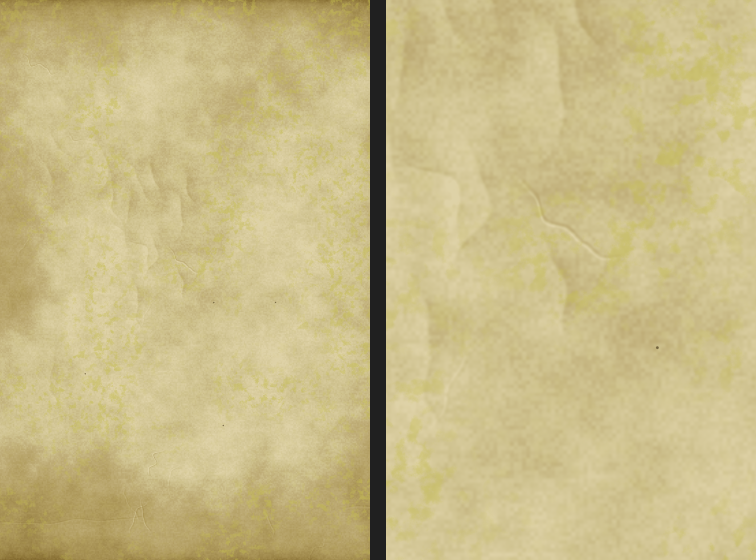
Left, the full canvas; right, a detail of the centre.
Reproduce this texture procedurally as a WebGL 2 fragment shader.

```glsl
#version 300 es
precision highp float;
// Aged parchment: mottled cream paper with browned borders, soft folds, cracks and yellow specks.
uniform vec2 u_resolution;
out vec4 outColor;

// Paper tones, dark to light
const vec3 BURNT = vec3(0.49, 0.39, 0.16);
const vec3 UMBER = vec3(0.60, 0.51, 0.27);
const vec3 TAN   = vec3(0.69, 0.61, 0.37);
const vec3 SAND  = vec3(0.75, 0.68, 0.47);
const vec3 CREAM = vec3(0.81, 0.76, 0.56);
const vec3 PALE  = vec3(0.86, 0.81, 0.635);
const vec3 LICHEN = vec3(0.77, 0.74, 0.31);
const vec3 INK   = vec3(0.30, 0.24, 0.12);

const float BASE_TONE = 0.895;
const float CLOUD = 0.34;
const float MOTTLE = 0.28;
const float GRAIN = 0.11;
const float FOLD = 0.11;
const float CRACK = 0.15;
const float SPECK_YELLOW = 0.52;
const int FOLDS = 16;
const int CRACKS = 14;
const int FLECKS = 4;

float hash(vec2 p) {
    vec3 q = fract(p.xyx * vec3(0.1031, 0.1030, 0.0973));
    q += dot(q, q.yzx + 33.33);
    return fract((q.x + q.y) * q.z);
}

float noise(vec2 p) {
    vec2 i = floor(p), f = fract(p);
    f = f * f * (3.0 - 2.0 * f);
    return mix(mix(hash(i), hash(i + vec2(1, 0)), f.x),
               mix(hash(i + vec2(0, 1)), hash(i + 1.0), f.x), f.y);
}

float fbm(vec2 p) {
    float sum = 0.0, amp = 0.5;
    for (int i = 0; i < 5; i++) {
        sum += amp * noise(p);
        p = mat2(1.6, 1.2, -1.2, 1.6) * p + 17.3;
        amp *= 0.5;
    }
    return sum / 0.97;
}

mat2 rotation(float a) {
    return mat2(cos(a), -sin(a), sin(a), cos(a));
}

vec3 paperColor(float t) {
    vec3 c = mix(BURNT, UMBER, clamp(t / 0.25, 0.0, 1.0));
    c = mix(c, TAN, clamp((t - 0.25) / 0.25, 0.0, 1.0));
    c = mix(c, SAND, clamp((t - 0.50) / 0.20, 0.0, 1.0));
    c = mix(c, CREAM, clamp((t - 0.70) / 0.15, 0.0, 1.0));
    return mix(c, PALE, clamp((t - 0.85) / 0.15, 0.0, 1.25));
}

// Browning along the borders, with ragged cloudy limits
float borderStain(vec2 uv, float ragged) {
    float top = 1.0 - uv.y, bottom = uv.y + ragged * 0.22;
    float t = top + ragged * 0.09;
    float s = 0.38 * exp(-t * t / 0.011) + 0.34 * exp(-top / 0.012);
    s += 0.29 * (1.0 - smoothstep(0.08, 0.27, bottom)) + 0.30 * exp(-uv.y / 0.018);
    float left = max(uv.x + ragged * 0.16, 0.0);
    float middle = exp(-pow((uv.y - 0.46) / 0.24, 2.0));
    s += (0.13 + 0.20 * middle) * exp(-left * left / 0.014);
    return s + 0.10 * exp(-(1.0 - uv.x) / 0.035);
}

// Soft upright creases: light swells up to a bent edge, shadow lies behind it
float folds(vec2 p) {
    float sum = 0.0;
    for (int i = 0; i < FOLDS; i++) {
        float k = float(i) + 1.0;
        vec2 r = vec2(hash(vec2(k, 41.7)), hash(vec2(k, 57.2)));
        vec2 q = rotation(0.9 * hash(vec2(k, 63.4)) - 0.25) * (p - vec2(0.03, 0.18) - r * vec2(0.31, 0.58));
        float len = 0.03 + 0.05 * hash(vec2(k, 77.8));
        float bend = mix(-6.0, 6.0, hash(vec2(k, 81.3)));
        float d = q.x + bend * q.y * q.y + 0.016 * (noise(vec2(q.y * 38.0, k * 5.0)) - 0.5);
        float light = exp(min(d, 0.0) / 0.014) * (1.0 - smoothstep(-0.003, 0.001, d));
        float shade = exp(-max(d, 0.0) / 0.009) * smoothstep(-0.002, 0.002, d);
        float fade = 1.0 - smoothstep(len * 0.3, len, abs(q.y));
        sum += (light - shade) * fade * (0.35 + 0.65 * r.x);
    }
    return sum;
}

// Thin raised line along x: bright ridge with a shadow below
float ridge(float y, float px) {
    float w = max(0.0010, px * 0.6);
    return exp(-y * y / (w * w)) - 0.8 * exp(-pow((y + 2.0 * w) / (1.2 * w), 2.0));
}

float cracks(vec2 p, float px) {
    float sum = 0.0;
    for (int i = 0; i < CRACKS; i++) {
        float k = float(i) + 1.0;
        vec2 r = vec2(hash(vec2(k, 3.1)), hash(vec2(k, 8.7)));
        vec2 c = i % 2 == 0 ? vec2(0.22 + 0.26 * r.x, 0.06 + 0.13 * r.y) : r * vec2(0.66, 0.95);
        vec2 q = rotation(0.5 + 2.2 * hash(vec2(k, 14.9))) * (p - c);
        float len = 0.015 + 0.03 * hash(vec2(k, 21.3));
        q.y += (noise(vec2(q.x * 75.0, k * 9.0)) - 0.5) * 0.014 + q.x * q.x * 5.0;
        float fade = 1.0 - smoothstep(len * 0.4, len, abs(q.x));
        sum += ridge(q.y, px) * fade * (0.2 + 0.8 * hash(vec2(k, 30.5)));
    }
    // Long horizontal crease near the foot
    float y = p.y - 0.065 - 0.045 * p.x + 0.008 * (noise(vec2(p.x * 22.0, 5.0)) - 0.5);
    return sum - 0.5 * ridge(y, px) * smoothstep(0.25, 0.6, noise(vec2(p.x * 14.0, 9.0)));
}

void main() {
    float px = 1.0 / u_resolution.y;
    vec2 p = gl_FragCoord.xy * px, uv = gl_FragCoord.xy / u_resolution;
    float cloud = fbm(p * 6.0 + 11.0) - 0.5;

    // Tone: clouds, mottling, faint streaks and grain
    float tone = BASE_TONE + CLOUD * cloud + MOTTLE * (fbm(p * 38.0 + 5.0) - 0.5);
    tone += 0.04 * (noise(p * vec2(60.0, 300.0)) - 0.5) + GRAIN * (noise(p * 410.0) - 0.5);
    tone -= borderStain(uv, cloud);
    vec2 patchPos = (p - vec2(0.43, 0.79)) / vec2(0.075, 0.055);
    tone -= 0.17 * exp(-dot(patchPos, patchPos)) * (1.0 + 2.0 * cloud);
    tone += FOLD * folds(p) + CRACK * cracks(p, px);
    vec3 color = paperColor(tone);

    // Fine yellow specks gathered in patches, denser to the right
    float area = smoothstep(0.42, 0.72, fbm(p * 10.0 + 53.0) + 0.16 * (uv.x - 0.5));
    float specks = smoothstep(0.47, 0.76, fbm(p * 135.0 + 29.0));
    color = mix(color, LICHEN, SPECK_YELLOW * specks * (0.12 + 0.88 * area));

    // Sparse dark flecks
    for (int i = 0; i < FLECKS; i++) {
        float k = float(i) + 50.0;
        vec2 c = vec2(0.66 * hash(vec2(k, 2.3)), hash(vec2(k, 6.9)));
        float radius = mix(0.0005, 0.0013, hash(vec2(k, 12.1)));
        float dotMask = 1.0 - smoothstep(radius - px * 0.5, radius + px, length(p - c));
        color = mix(color, INK, 0.7 * dotMask);
    }
    outColor = vec4(color, 1.0);
}
```
